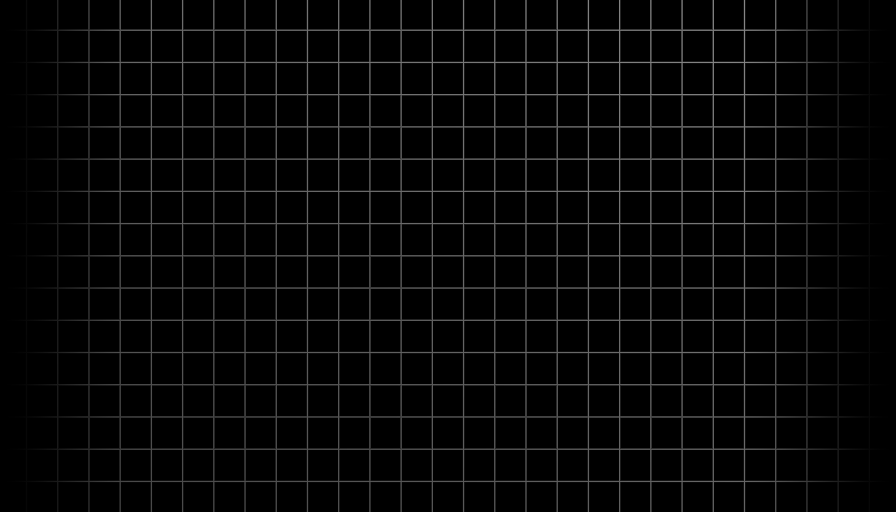
Reproduce this pattern procedurally as a WebGL 1 fragment shader.

```glsl
precision highp float;
// Thin grey grid on black, brighter to the upper right and fading at both sides.

uniform vec2 u_resolution;

const vec2 CELL = vec2(0.03484, 0.06295);      // pitch as a share of width, height
const vec2 FIRST_LINE = vec2(0.0296, 0.0597);  // lower left grid crossing
const float LINE_WIDTH = 0.00145;              // share of canvas width
const float FADE_LEFT = 0.155;
const float FADE_RIGHT = 0.185;

// Signed distance to the nearest line of a regular set.
vec2 nearestLine(vec2 p, vec2 origin, vec2 pitch) {
  return (fract((p - origin) / pitch + 0.5) - 0.5) * pitch;
}

// Share of a pixel-wide interval covered by a line, for smooth edges.
vec2 lineCoverage(vec2 dist, vec2 width, vec2 pixel) {
  vec2 high = min(dist + 0.5 * pixel, 0.5 * width);
  vec2 low = max(dist - 0.5 * pixel, -0.5 * width);
  return max(high - low, 0.0) / pixel;
}

// Darkens the left and right margins.
float sideFade(float x, float left, float right) {
  return smoothstep(0.0, left, x) * smoothstep(0.0, right, 1.0 - x);
}

// Tilted brightness ramp of the lines.
float lineGrey(vec2 p) {
  return 0.41 + dot(p - 0.5, vec2(0.17, 0.14));
}

void main() {
  vec2 uv = gl_FragCoord.xy / u_resolution;
  vec2 pixel = 1.0 / u_resolution;
  float aspect = u_resolution.x / u_resolution.y;

  // Grid lines of equal thickness in both directions
  vec2 width = LINE_WIDTH * vec2(1.0, aspect);
  vec2 lines = lineCoverage(nearestLine(uv, FIRST_LINE, CELL), width, pixel);
  float grid = max(lines.x, lines.y);

  // Shading
  float grey = grid * lineGrey(uv) * sideFade(uv.x, FADE_LEFT, FADE_RIGHT);
  gl_FragColor = vec4(vec3(grey), 1.0);
}
```
